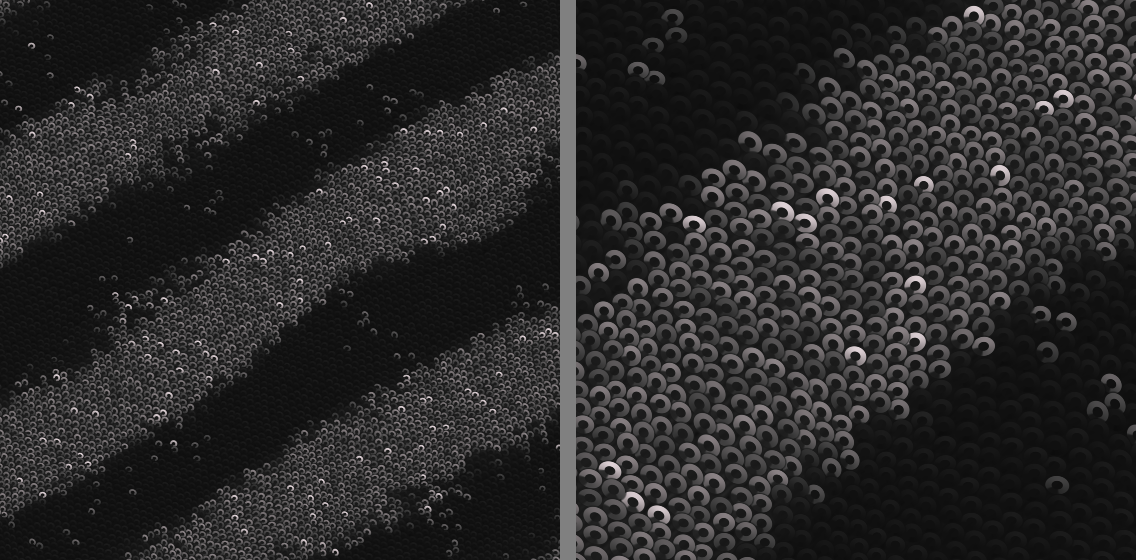
Left: the whole. Right: its middle third, enlarged.
Give the GLSL for this texture, as a WebGL 2 fragment shader.

```glsl
#version 300 es
precision highp float;
// Black sequin cloth lying in soft diagonal folds.

uniform vec2 u_resolution;
out vec4 fragColor;

float hash(vec2 p) {
  vec3 q = fract(p.xyx * vec3(0.1031, 0.1030, 0.0973));
  q += dot(q, q.yzx + 33.33);
  return fract((q.x + q.y) * q.z);
}

// Gradient noise, roughly -0.6 to 0.6
float cornerSlope(vec2 corner, vec2 offset) {
  float angle = 6.2832 * hash(corner);
  return dot(vec2(cos(angle), sin(angle)), offset);
}

float noise(vec2 p) {
  vec2 i = floor(p), f = fract(p);
  vec2 u = f * f * f * (f * (f * 6.0 - 15.0) + 10.0);
  vec2 e = vec2(1.0, 0.0);
  return mix(mix(cornerSlope(i, f), cornerSlope(i + e, f - e), u.x),
             mix(cornerSlope(i + e.yx, f - e.yx), cornerSlope(i + 1.0, f - 1.0), u.x), u.y);
}

// Coordinates along (x) and across (y) the folds
vec2 foldSpace(vec2 p) {
  return vec2(p.x + 0.6 * p.y, p.y - 0.6 * p.x + 0.07 * noise(p * 2.3 + 4.0));
}

// Light caught by the folds, 0 in the valleys and 1 on the slopes
float foldLight(vec2 p) {
  vec2 f = foldSpace(p);
  float wave = cos(6.2832 * (f.y - 0.2) / 0.43);
  float crease = noise(vec2(f.x * 2.0, f.y * 13.0) + 7.0);
  return smoothstep(-0.6, 0.75, wave + 0.9 * crease + 0.35 * noise(p * 11.0));
}

void main() {
  vec2 p = gl_FragCoord.xy / u_resolution.y;
  float pixel = 1.0 / u_resolution.y;
  float light = foldLight(p);

  // Woven ground with a faint sheen along the folds
  vec2 f = foldSpace(p);
  float weave = noise(vec2(f.x * 70.0, f.y * 260.0));
  float value = 0.062 + 0.045 * light + (0.02 + 0.05 * light) * weave;

  // Sequins sewn in staggered, slightly wavering columns
  vec2 pitch = vec2(0.0122, 0.0112);
  vec2 sway = 0.012 * vec2(noise(p * 7.0), noise(p * 7.0 + 30.0));
  vec2 sewn = p + sway + vec2(0.12 * p.y, 0.0);
  float column = floor(sewn.x / pitch.x);

  for (int i = 1; i >= -1; i--) {
    float c = column + float(i);
    float stagger = 0.5 * mod(c, 2.0);
    float row = floor(sewn.y / pitch.y - stagger);
    for (int j = 1; j >= -1; j--) {
      vec2 id = vec2(c, row + float(j));
      vec2 jitter = vec2(hash(id + 11.0), hash(id + 23.0)) - 0.5;
      vec2 center = (id + vec2(0.5, 0.5 + stagger) + 0.24 * jitter) * pitch;
      vec2 d = sewn - center;
      float tilt = hash(id + 41.0);
      d.y *= 1.0 + 0.2 * tilt;
      float r = length(d);

      // Each sequin answers the fold light as a whole
      float local = foldLight(p - d);
      float chance = hash(id + 57.0);
      float lit = smoothstep(-0.1, 0.2, local - 0.08 - 0.75 * chance);
      float cluster = smoothstep(-0.1, 0.4, noise(id * 0.07));
      float stray = step(1.0 - 0.1 * cluster, hash(id + 71.0));
      lit = max(lit, 0.75 * stray);
      float tone = mix(0.072 + 0.045 * local + 0.02 * tilt, 0.25 + 0.22 * hash(id + 83.0), lit);
      float glint = step(0.975 - 0.02 * cluster, hash(id + 97.0)) * lit;
      tone = mix(tone, 0.85, 0.75 * glint);

      // Ring shading, with the sewing thread breaking the lower left
      vec2 dir = d / max(r, 0.0001);
      float threadAngle = 3.9 + 1.3 * (hash(id + 109.0) - 0.5);
      float thread = smoothstep(0.72, 0.92, dot(dir, vec2(cos(threadAngle), sin(threadAngle))));
      float shade = 0.9 + 0.25 * dot(dir, vec2(0.35, 0.94));
      float disc = 1.0 - smoothstep(0.0072 - pixel, 0.0072 + pixel, r);
      float ring = smoothstep(0.0030 - 0.6 * pixel, 0.0030 + 0.6 * pixel, r)
                 * (1.0 - smoothstep(0.0064 - 0.6 * pixel, 0.0064 + 0.6 * pixel, r));
      value = mix(value, 0.062 + 0.04 * local, 0.7 * disc);
      value = mix(value, tone * shade, ring * (1.0 - 0.85 * thread));
    }
  }

  // Near neutral, with a trace of warm pink in the brighter rings
  vec3 tint = mix(vec3(1.0), vec3(1.02, 0.96, 0.98), smoothstep(0.15, 0.5, value));
  fragColor = vec4(clamp(value * tint, 0.0, 1.0), 1.0);
}
```
